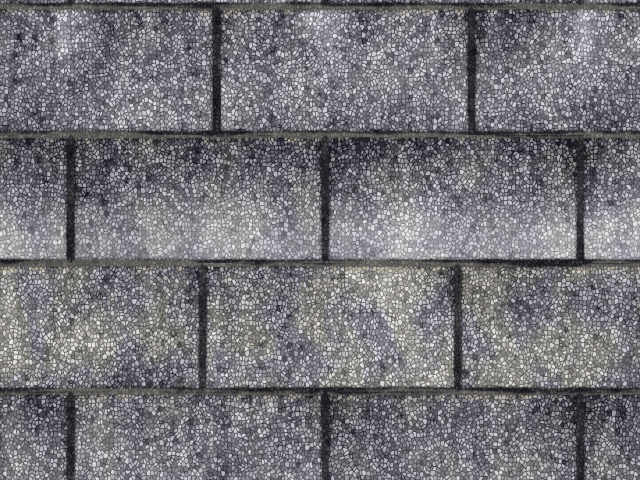
Give the GLSL for this texture, as a Shadertoy shader.

```glsl
// Weathered concrete block wall in running bond: four courses of rough grey blocks.
// Cellular noise forms the gritty aggregate, layered sines the soot and damp stains,
// and a box distance per block separates the faces from the recessed mortar.

const vec2  PITCH       = vec2(0.531, 0.2674);  // block spacing, canvas height = 1
const float FIRST_BED   = -0.083;               // height of the lowest bed joint
const float EVEN_SHIFT  = 0.147;                // first upright joint, even courses
const float ODD_SHIFT   = 0.290;                // extra shift of odd courses
const float SHIFT_ERROR = 0.0145;               // uneven laying of odd courses
const float JOINT       = 0.0155;               // mortar width
const float CORNER      = 0.004;
const vec2  GRAIN       = vec2(135.0, 112.0);   // aggregate cells per unit
const float PIT_SCALE   = 52.0;
const float FACE_TONE   = 0.595;
// Weathering of the courses, bottom to top
const vec4  TOP_SOOT    = vec4(0.09, 0.03, 0.15, 0.07);
const vec4  PALE_FOOT   = vec4(0.00, 0.00, 0.09, 0.00);
const vec4  WARMTH      = vec4(0.25, 0.60, 0.30, 0.05);
const vec4  BLEACH      = vec4(0.00, 0.00, 0.00, 0.25);
const vec3  COOL_TINT   = vec3(-0.010, -0.009, 0.022);
const vec3  WARM_TINT   = vec3(0.025, 0.010, -0.045);
const vec3  MORTAR      = vec3(0.41, 0.40, 0.385);
const vec3  SHADOW      = vec3(0.16, 0.16, 0.18);
const vec3  CRUMB       = vec3(0.73, 0.70, 0.62);

vec2 hash2(vec2 p) {
    vec3 q = fract(p.xyx * vec3(0.1031, 0.1030, 0.0973));
    q += dot(q, q.yzx + 33.33);
    return fract((q.xx + q.yz) * q.zy);
}

// Nearest distance, second distance and a random value of the nearest cell
vec3 cellular(vec2 p) {
    vec2 cell = floor(p);
    vec3 near = vec3(9.0, 9.0, 0.0);
    for (int j = -1; j <= 1; j++)
    for (int i = -1; i <= 1; i++) {
        vec2 id = cell + vec2(i, j);
        vec2 rnd = hash2(id + 71.0);
        float d = length(id + rnd - p);
        if (d < near.x) near = vec3(d, near.x, hash2(id + 19.0).x);
        else near.y = min(near.y, d);
    }
    return near;
}

// Layered, rotated and warped sines, roughly -0.8 to 0.8
float stain(vec2 p) {
    float sum = 0.0, amp = 0.5;
    for (int i = 0; i < 5; i++) {
        p = mat2(0.8, 0.6, -0.6, 0.8) * p + 0.5 * sin(p.yx * 1.3 + float(i));
        sum += amp * sin(p.x) * sin(p.y + 1.7);
        p *= 1.9;
        amp *= 0.58;
    }
    return sum;
}

vec3 wall(vec2 p, float pixel) {
    // Course, block and position inside the block
    float row = floor((p.y - FIRST_BED) / PITCH.y);
    float shift = EVEN_SHIFT + ODD_SHIFT * mod(row, 2.0) - SHIFT_ERROR * sin(row * 1.5708);
    vec2 grid = vec2(p.x - shift, p.y - FIRST_BED) / PITCH;
    vec2 block = floor(grid), uv = fract(grid);
    vec2 rnd = hash2(block + 40.0);
    int course = clamp(int(row), 0, 3);

    // Aggregate and surface noise
    vec3 grit = cellular(p * GRAIN + 20.0);
    vec3 pit = cellular(p * PIT_SCALE + 60.0);
    float broad = stain(p * vec2(9.0, 7.0) + 3.0 * rnd);
    float patches = stain(p * vec2(26.0, 21.0) + 8.0);
    float drips = stain(p * vec2(75.0, 9.0) + 15.0);

    // Signed distance to the worn block outline, negative on the face
    vec2 q = abs(uv - 0.5) * PITCH - 0.5 * (PITCH - JOINT);
    vec2 corner = q + CORNER;
    float edge = length(max(corner, 0.0)) + min(max(corner.x, corner.y), 0.0) - CORNER;
    edge += 0.0022 * patches + 0.0018 * (grit.z - 0.5);

    // Block face: grains with dark gaps, soot from above, pale washes
    float gap = smoothstep(0.02, 0.32, grit.y - grit.x);
    float grain = mix(-0.27, 0.40 * (grit.z - 0.36), gap);
    grain -= 0.12 * smoothstep(0.7, 0.95, pit.z) * smoothstep(0.55, 0.2, pit.x);
    float foot = smoothstep(0.6, 0.15, uv.y);
    float top = smoothstep(0.45, 1.0, uv.y + 0.25 * broad);
    float side = min(uv.x, 1.0 - uv.x) * PITCH.x;
    float tone = FACE_TONE + 0.13 * broad + 0.08 * patches + 0.06 * (rnd.x - 0.5);
    tone += 0.09 * drips * smoothstep(0.1, 0.9, uv.y);
    tone -= TOP_SOOT[course] * top;
    tone -= 0.16 * exp(-side / 0.04) * smoothstep(0.25, 1.0, uv.y) * (0.5 + rnd.y);
    tone += PALE_FOOT[course] * foot;
    float wash = (uv.x - 0.43 + 0.04 * patches) / 0.075;
    tone += BLEACH[course] * exp(-wash * wash) * smoothstep(0.3, 0.95, uv.y);
    tone += grain * (1.0 - 3.0 * PALE_FOOT[course] * foot);
    tone -= 0.12 * smoothstep(-0.007, 0.0, edge);
    float warm = WARMTH[course] * smoothstep(-0.25, 0.5, patches + 0.5 * broad);
    vec3 face = vec3(clamp(tone, 0.1, 0.9)) + mix(COOL_TINT, WARM_TINT, warm);

    // Cream crumbs along the upper rim
    float rim = smoothstep(0.009, 0.002, abs(edge + 0.003)) * step(0.5, uv.y) * step(q.x, q.y);
    face = mix(face, CRUMB, 0.75 * rim * gap * smoothstep(0.05, 0.35, drips + 0.4 * broad));

    // Mortar: beds shaded under the upper block, uprights dark at both sides
    float bed = (uv.y - step(0.5, uv.y)) * PITCH.y;
    float bedShade = smoothstep(-0.004, 0.006, bed + 0.014 * stain(vec2(p.x * 8.0, row * 5.0)));
    float uprightShade = smoothstep(-0.006, 0.0, q.x + JOINT * 0.5 - side);
    uprightShade = max(0.85 * uprightShade, smoothstep(0.2, 0.03, uv.y));
    float shade = mix(uprightShade, bedShade, smoothstep(-0.004, 0.004, q.y - q.x));
    vec3 joint = mix(MORTAR, SHADOW, clamp(shade + 0.35 * patches, 0.0, 1.0)) + 0.3 * grain;

    return mix(face, joint, smoothstep(-pixel, pixel, edge));
}

void mainImage(out vec4 fragColor, in vec2 fragCoord) {
    float pixel = 1.0 / iResolution.y;
    vec3 sum = vec3(0.0);
    for (int i = 0; i < 4; i++) {  // four samples per pixel
        vec2 offset = vec2(i & 1, i >> 1) * 0.5 - 0.25;
        sum += wall((fragCoord + offset) * pixel, pixel);
    }
    fragColor = vec4(sum * 0.25, 1.0);
}
```
